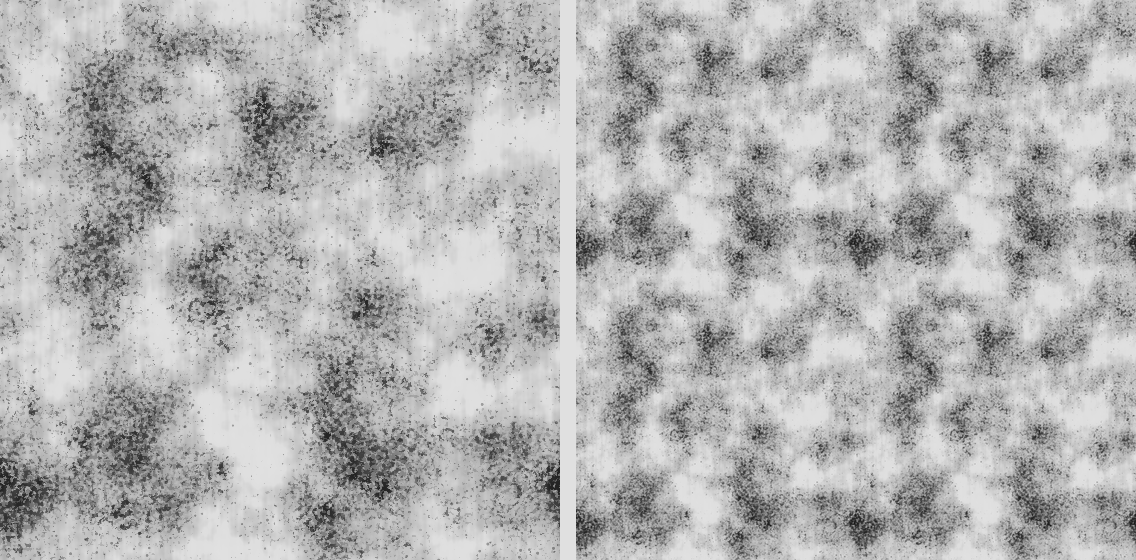
Left, the tile; right, the same tile 2 across and 2 down.
A WebGL 2 fragment shader for this texture:

```glsl
#version 300 es
precision highp float;

// Weathered pale surface: soft grey clouds of grime, clustered ragged grains,
// faint vertical streaks and scattered pits. Wrapping gradient noise sets the
// grime density, which drives both the veil tone and the grain thresholds.

uniform vec2 u_resolution;
out vec4 fragColor;

// Integer hash of a lattice cell and a seed, 0 to 1
float hash(vec2 cell, float seed) {
    uvec3 v = uvec3(ivec3(vec3(cell, seed))) * 1664525u + 1013904223u;
    v.x += v.y * v.z; v.y += v.z * v.x; v.z += v.x * v.y;
    v ^= v >> 16u;
    v.x += v.y * v.z; v.y += v.z * v.x; v.z += v.x * v.y;
    return float(v.z >> 8u) / 16777216.0;
}

float cornerSlope(vec2 cell, vec2 corner, vec2 local, vec2 period, float seed) {
    float angle = 6.28318 * hash(mod(cell + corner, period), seed);
    return dot(vec2(cos(angle), sin(angle)), local - corner);
}

// Gradient noise that repeats after a whole number of cells
float wrapNoise(vec2 uv, vec2 period, float seed) {
    vec2 p = uv * period + vec2(0.37, 0.71) * seed;
    vec2 cell = floor(p), f = p - cell;
    vec2 w = f * f * f * (f * (f * 6.0 - 15.0) + 10.0);
    float a = cornerSlope(cell, vec2(0, 0), f, period, seed);
    float b = cornerSlope(cell, vec2(1, 0), f, period, seed);
    float c = cornerSlope(cell, vec2(0, 1), f, period, seed);
    float d = cornerSlope(cell, vec2(1, 1), f, period, seed);
    return mix(mix(a, b, w.x), mix(c, d, w.x), w.y);
}

float layeredNoise(vec2 uv, vec2 period, int octaves, float seed) {
    float sum = 0.0, amplitude = 1.0;
    for (int i = 0; i < octaves; i++) {
        sum += amplitude * wrapNoise(uv, period, seed + float(i));
        amplitude *= 0.6;
        period *= 2.0;
    }
    return sum;
}

// Cellular dots of random size; more of them appear where grime is dense
float pits(vec2 uv, float count, float grime) {
    vec2 p = uv * count, cell = floor(p);
    float cover = 0.0;
    for (int y = -1; y <= 1; y++)
    for (int x = -1; x <= 1; x++) {
        vec2 neighbour = cell + vec2(x, y);
        vec2 id = mod(neighbour, count);
        vec2 centre = neighbour + vec2(hash(id, 61.0), hash(id, 62.0));
        float radius = mix(0.10, 0.32, pow(hash(id, 63.0), 3.0));
        float present = step(hash(id, 64.0), 0.16 + 0.25 * grime);
        float dot1 = 1.0 - smoothstep(radius - 0.08, radius + 0.12, length(p - centre));
        cover = max(cover, present * dot1);
    }
    return cover;
}

void main() {
    vec2 uv = gl_FragCoord.xy / u_resolution;

    // Where grime gathers, and smaller clumps inside it
    float grime = layeredNoise(uv, vec2(5), 5, 1.0);
    float clump = layeredNoise(uv, vec2(11), 3, 11.0);

    // Cloudy veil with soft mottling and vertical streaks
    float streak = layeredNoise(uv, vec2(84, 7), 2, 21.0);
    float mottle = layeredNoise(uv, vec2(24), 4, 26.0);
    float tone = 0.75 - 0.27 * grime + 0.05 * streak + 0.04 * mottle;
    tone = min(tone, 0.87 + 0.1 * (tone - 0.87));

    // Pale fine grains in the stained parts
    float fine = layeredNoise(uv, vec2(128), 2, 31.0);
    tone += 0.06 * smoothstep(0.15, 0.4, -fine) * smoothstep(-0.1, 0.4, grime);

    // Fine grey grains, then coarse dark ones
    float density = grime + 0.35 * clump;
    tone -= 0.11 * smoothstep(0.20, 0.38, fine + 0.7 * density);
    float coarse = layeredNoise(uv, vec2(92), 3, 41.0);
    float depth = 0.21 + 0.13 * smoothstep(0.0, 0.5, clump);
    tone -= depth * smoothstep(0.36, 0.52, coarse + 0.75 * density);

    // Isolated pits
    tone -= 0.26 * pits(uv, 120.0, grime) * smoothstep(0.2, 0.6, tone);

    fragColor = vec4(vec3(clamp(tone, 0.14, 0.91)), 1.0);
}
```
